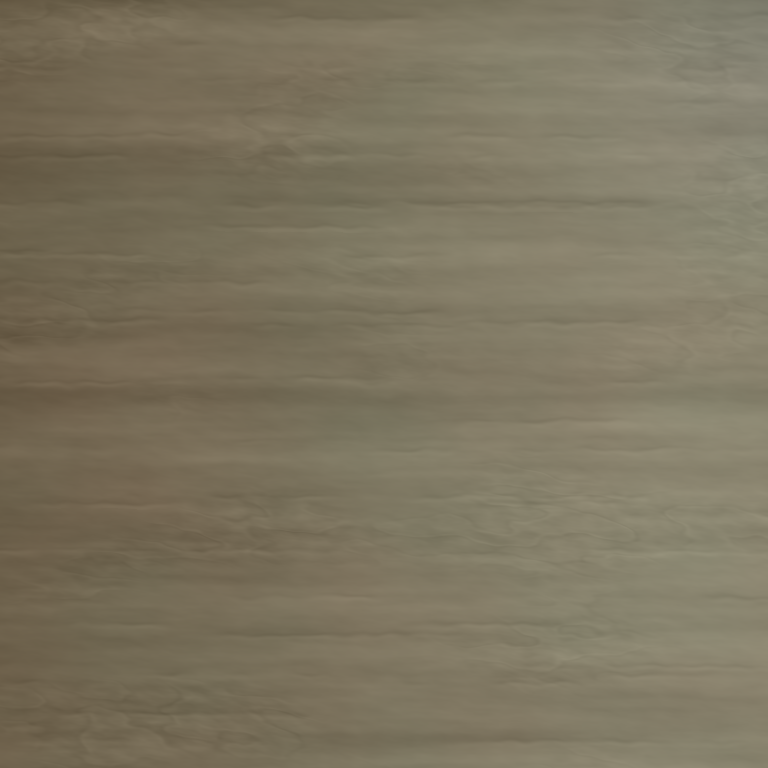
Give the GLSL for this texture, as a WebGL 2 fragment shader.

```glsl
#version 300 es
precision highp float;

// Dull, softly lit wood veneer with a horizontal grain. A warm-to-grey light
// ramp is overlaid with stretched gradient noise: broad bands, thin streaks,
// patches of slanted wrinkles, and rows of short creases with a lit lower edge.

uniform vec2 u_resolution;
out vec4 outColor;

// Base colours along the light ramp
const vec3 SHADE_BROWN = vec3(0.393, 0.338, 0.254);
const vec3 MID_OLIVE   = vec3(0.476, 0.442, 0.358);
const vec3 LIGHT_GREY  = vec3(0.542, 0.520, 0.436);
const vec3 COOL_SHIFT  = vec3(-0.020, 0.000, 0.024);
const vec3 WARM_SHIFT  = vec3(0.014, -0.005, -0.003);

// Grain scales in cycles per canvas, and strengths
const vec2 BAND_SCALE    = vec2(0.9, 11.0);
const vec2 STREAK_SCALE  = vec2(3.0, 38.0);
const vec2 FIBRE_SCALE   = vec2(24.0, 80.0);
const vec2 WRINKLE_SCALE = vec2(9.0, 38.0);
const float BAND_GAIN     = 0.046;
const float STREAK_GAIN   = 0.032;
const float FIBRE_GAIN    = 0.034;
const float WRINKLE_GAIN  = 0.020;
const float WRINKLE_WIDTH = 0.07;
const float FIBRE_SLANT   = 0.12;
const float CREASE_GAIN   = 0.034;
const float CREASE_WIDTH  = 0.0026;
const float CREASE_ROWS   = 13.0;
const int CREASE_LAYERS   = 3;

vec2 hashGradient(vec2 cell) {
    vec3 h = fract(vec3(cell.xyx) * vec3(0.1031, 0.1030, 0.0973));
    h += dot(h, h.yzx + 33.33);
    float angle = 6.28319 * fract((h.x + h.y) * h.z);
    return vec2(cos(angle), sin(angle));
}

float gradientNoise(vec2 p) {
    vec2 i = floor(p);
    vec2 f = p - i;
    vec2 w = f * f * f * (f * (f * 6.0 - 15.0) + 10.0);
    float a = dot(hashGradient(i), f);
    float b = dot(hashGradient(i + vec2(1, 0)), f - vec2(1, 0));
    float c = dot(hashGradient(i + vec2(0, 1)), f - vec2(0, 1));
    float d = dot(hashGradient(i + vec2(1, 1)), f - vec2(1, 1));
    return mix(mix(a, b, w.x), mix(c, d, w.x), w.y);
}

float fbm(vec2 p) {
    float sum = 0.0;
    float gain = 1.0;
    for (int octave = 0; octave < 3; octave++) {
        sum += gain * gradientNoise(p);
        p = p * 2.03 + 17.7;
        gain *= 0.5;
    }
    return sum;
}

// Light falling from the right, dimmer at the top edge
vec3 lightRamp(vec2 uv) {
    float t = uv.x + 0.05 * fbm(uv * 2.3 + 41.0);
    vec3 tone = mix(SHADE_BROWN, MID_OLIVE, smoothstep(-0.35, 0.52, t));
    tone = mix(tone, LIGHT_GREY, smoothstep(0.28, 0.92, t));
    float coolCorner = smoothstep(0.6, 1.1, uv.x) * smoothstep(0.55, 0.95, uv.y);
    tone += COOL_SHIFT * coolCorner;
    return tone - 0.045 * smoothstep(0.94, 1.02, uv.y);
}

// One level line per row: shadow fading upward, lit edge just below
float crease(vec2 p, float seed) {
    float y = p.y * CREASE_ROWS + fract(seed * 0.37);
    float row = floor(y);
    float level = 0.30 + 0.20 * hashGradient(vec2(row, seed)).x;
    float d = (y - row - level) / (CREASE_ROWS * CREASE_WIDTH);
    d += 1.8 * gradientNoise(vec2(p.x * 32.0, p.y * 45.0 + seed));
    float along = gradientNoise(vec2(p.x * 3.2 + seed, row * 5.37 + seed));
    along += 0.6 * gradientNoise(vec2(p.x * 14.0, row * 3.71 - seed));
    float shadow = 0.55 * exp(-d * d) + 0.4 * smoothstep(-1.0, 1.0, d) * exp(-0.22 * max(d, 0.0));
    float litEdge = 0.5 * exp(-0.7 * (d + 1.8) * (d + 1.8));
    return smoothstep(0.0, 0.45, along) * (litEdge - shadow);
}

// Fine broken ridges, dark on one flank and lit on the other
float wrinkle(vec2 p) {
    float side = gradientNoise(p * WRINKLE_SCALE + 7.0) / WRINKLE_WIDTH;
    side += 2.0 * gradientNoise(p * vec2(40.0, 90.0));
    return 1.6 * side * exp(-side * side);
}

void main() {
    vec2 uv = gl_FragCoord.xy / u_resolution;

    // Slight waviness keeps the grain from running ruler straight
    vec2 p = uv;
    p.y += 0.006 * gradientNoise(uv * vec2(2.5, 4.0) + 5.0);
    p.y += 0.0030 * gradientNoise(uv * vec2(24.0, 30.0) + 9.0);

    float bands = fbm(p * BAND_SCALE + 3.0);
    float streaks = fbm(p * STREAK_SCALE + 23.0);

    // Fibres and wrinkles stand out only in patches
    vec2 slanted = vec2(p.x, p.y + FIBRE_SLANT * p.x);
    float patches = smoothstep(-0.05, 0.4, gradientNoise(p * vec2(3.5, 8.0) + 61.0));
    float fibres = fbm(slanted * FIBRE_SCALE) * mix(0.4, 1.0, patches);

    float relief = BAND_GAIN * bands + STREAK_GAIN * streaks + FIBRE_GAIN * fibres;
    relief += WRINKLE_GAIN * patches * wrinkle(slanted);
    for (int layer = 0; layer < CREASE_LAYERS; layer++) {
        relief += CREASE_GAIN * crease(p, 13.3 + 37.4 * float(layer));
    }

    vec3 color = lightRamp(uv) + relief * vec3(1.0, 0.98, 0.92);
    color += WARM_SHIFT * fbm(uv * vec2(3.0, 5.0) + 77.0);
    outColor = vec4(clamp(color, 0.0, 1.0), 1.0);
}
```
